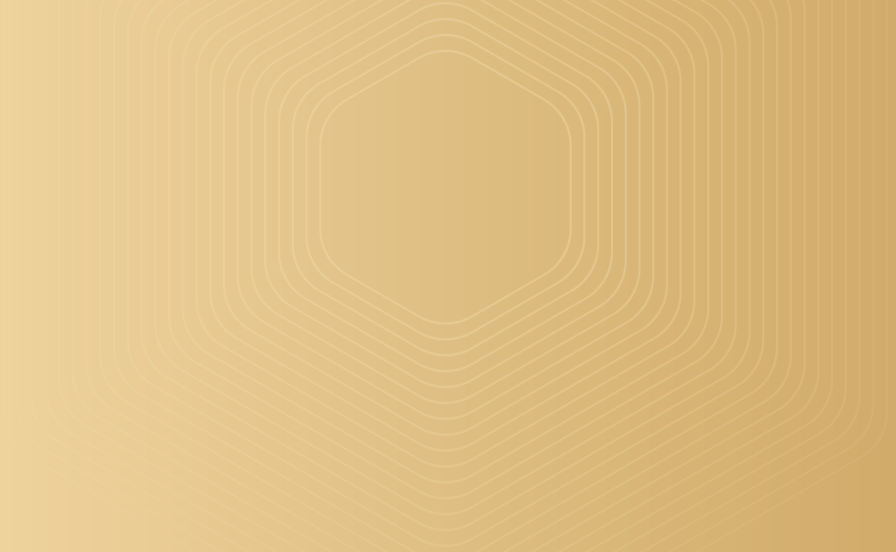
Write a WebGL 2 fragment shader that draws this background.

```glsl
#version 300 es
precision highp float;
// Soft gold gradient running left to right, crossed by concentric rounded
// hexagon outlines that fade outward. Rings come from one distance-like field
// whose corners keep a constant radius, repeated at an even spacing.

uniform vec2 u_resolution;
out vec4 outColor;

const float COS30 = 0.8660254;

// Apothem of the rounded hexagon (pointed top) passing through p.
float roundedHexApothem(vec2 p, float radius) {
  p = abs(p);
  // Pick the nearest corner direction, then split p along and across it.
  vec2 corner = p.y > p.x * 2.0 * COS30 ? vec2(0.0, 1.0) : vec2(COS30, 0.5);
  float along = dot(p, corner);
  float across = abs(p.x * corner.y - p.y * corner.x);
  float arc = sqrt(max(radius * radius - across * across, 0.0));
  return across < 0.5 * radius
    ? (along - arc) * COS30 + radius
    : along * COS30 + 0.5 * across;
}

// Coverage of a stroke at distance d from its centre line.
float stroke(float d, float halfWidth, float pixel) {
  return clamp((halfWidth - abs(d)) / pixel + 0.5, 0.0, 1.0);
}

// Opacity of evenly spaced outlines, starting at the inner apothem.
float hexRings(float apothem, float inner, float spacing, float count, float pixel) {
  float position = (apothem - inner) / spacing;
  float index = clamp(floor(position + 0.5), 0.0, count);
  float fade = mix(0.36, 0.09, index / count);
  return fade * stroke((position - index) * spacing, 0.0019, pixel);
}

// Gold ramp from light to deep through a middle tone.
vec3 goldRamp(float t) {
  const vec3 CREAM  = vec3(0.937, 0.826, 0.613);
  const vec3 GOLD   = vec3(0.872, 0.746, 0.513);
  const vec3 BRONZE = vec3(0.818, 0.670, 0.413);
  vec3 c = mix(CREAM, GOLD, clamp(t * 2.0, 0.0, 1.0));
  return mix(c, BRONZE, clamp(t * 2.0 - 1.0, 0.0, 1.0));
}

void main() {
  float pixel = 1.0 / u_resolution.y;
  float aspect = u_resolution.x * pixel;
  vec2 uv = gl_FragCoord.xy * pixel;

  // Background ramp across the width.
  vec3 color = goldRamp(uv.x / aspect);

  // Pale outlines around a centre above the middle.
  const vec3 PALE_GOLD = vec3(0.965, 0.875, 0.675);
  vec2 center = vec2(0.4972 * aspect, 0.6609);
  float apothem = roundedHexApothem(uv - center, 0.0967);
  float rings = hexRings(apothem, 0.2268, 0.02492, 23.0, pixel);
  color = mix(color, PALE_GOLD, rings);

  outColor = vec4(color, 1.0);
}
```
